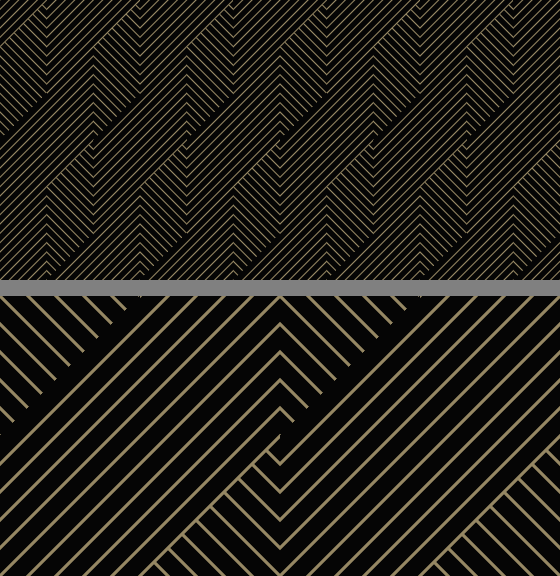
Top, the full canvas; bottom, a detail of the centre.
This pattern is drawn by a WebGL 1 fragment shader. Its source:

```glsl
precision highp float;
// Thin gold diagonal lines on black, folded into interlocking chevrons.

uniform vec2 u_resolution;

const float REPEATS_ACROSS = 6.0;
const float LINES_PER_REPEAT = 10.0;  // lines met along one repeat
const float LINE_WIDTH = 0.117;       // in line spacings along an axis
const vec3 BACKGROUND = vec3(0.018, 0.018, 0.018);
const vec3 GOLD = vec3(0.585, 0.53, 0.39);

const float COLUMN = 0.5 * LINES_PER_REPEAT;       // width between folds
const float BAND = LINES_PER_REPEAT;               // extent of falling lines
const float BAND_PERIOD = 3.0 * LINES_PER_REPEAT;  // band to band in a column
const float DIAGONAL = 0.70710678;                 // axis to perpendicular

float distanceToGrid(float v) {
  return abs(v - floor(v + 0.5));
}

// Ink coverage of a point from its signed distance inside a shape
float coverage(float inside, float pixel) {
  return clamp(0.5 + inside / pixel, 0.0, 1.0);
}

float lineInk(float offset, float pixel) {
  return coverage(0.5 * LINE_WIDTH - offset * DIAGONAL, pixel);
}

float chevrons(vec2 p, float pixel) {
  // Each column shifts the band by its own extent, a third of the period
  float column = floor(p.x / COLUMN);
  float across = mod(p.x - p.y + BAND * column - COLUMN, BAND_PERIOD);

  if (across < BAND) {
    // Falling lines: closed by a rising line at the start, open at the end
    float falling = lineInk(distanceToGrid(p.x + p.y), pixel);
    falling *= coverage((BAND - across) * DIAGONAL, pixel);
    return max(falling, lineInk(across, pixel));
  }

  // Rising lines: the one at the open end of the band is left out
  float nearest = max(floor(across + 0.5), BAND + 1.0);
  return lineInk(abs(across - nearest), pixel);
}

void main() {
  float pixel = REPEATS_ACROSS * LINES_PER_REPEAT / u_resolution.x;
  vec2 p = gl_FragCoord.xy * pixel;
  gl_FragColor = vec4(mix(BACKGROUND, GOLD, chevrons(p, pixel)), 1.0);
}
```
